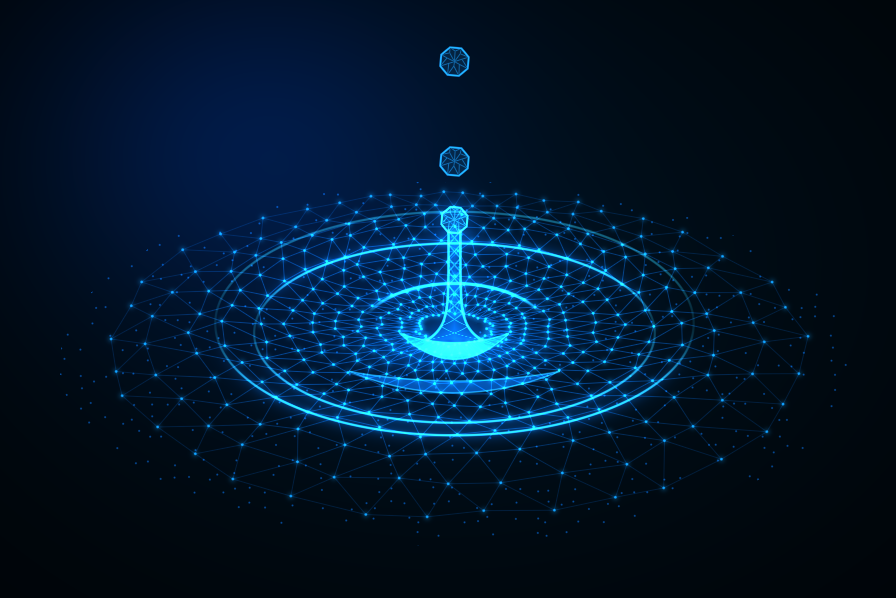
This background is drawn by a Shadertoy shader. Its source:

```glsl
const float TAU = 6.2831853;
const float SPOKES = 40.0;
const float LAST_RING = 11.0;
const float AXIS = 0.76;

float hash(vec2 p) {
    vec3 q = fract(p.xyx * vec3(0.1031, 0.1030, 0.0973));
    q += dot(q, q.yzx + 33.33);
    return fract((q.x + q.y) * q.z);
}

float stroke(float d, float halfWidth) {
    float px = 0.8 / iResolution.y;
    return 1.0 - smoothstep(halfWidth - px, halfWidth + px, d);
}

float segment(vec2 p, vec2 a, vec2 b) {
    vec2 ab = b - a;
    return length(p - a - ab * clamp(dot(p - a, ab) / dot(ab, ab), 0.0, 1.0));
}

float ellipse(vec2 p, vec2 radii) {
    float f = length(p / radii);
    return abs(f - 1.0) * f / max(length(p / (radii * radii)), 0.001);
}

// Water surface: tilted rings, with spokes crowded toward the far side
float ringRadius(float ring) {
    float t = ring / LAST_RING;
    return 0.06 + 0.35 * t + 0.17 * t * t * t;
}

vec2 ringCenter(float r) {
    return vec2(AXIS, 0.45 - 0.21 * max(r - 0.38, 0.0));
}

float angleShift(float v, float r) {
    return smoothstep(0.2, 0.55, r) * (0.4 * cos(v) + 0.1 * sin(2.0 * v));
}

vec2 node(float ring, float id) {
    id = mod(id, SPOKES);
    vec2 jitter = vec2(hash(vec2(ring, id)), hash(vec2(id + 71.0, ring))) - 0.5;
    float r = ringRadius(ring + 0.4 * jitter.x);
    float v = (id + 0.5 * mod(ring, 2.0) + 0.4 * jitter.y) * TAU / SPOKES;
    float a = v + angleShift(v, r);
    return ringCenter(r) + r * vec2(cos(a), 0.462 * sin(a));
}

// x: lines, y: nodes
vec2 waterMesh(vec2 p, float r) {
    vec2 q = (p - ringCenter(r)) / vec2(1.0, 0.462);
    float a = atan(q.y, q.x), v = a, band = -1.0;
    for (int i = 0; i < 8; i++) v = a - angleShift(v, r);
    for (float i = 0.0; i <= LAST_RING; i++) band += step(ringRadius(i), r);
    float spoke = floor(v * SPOKES / TAU);
    vec2 mesh = vec2(0.0);
    for (float i = -1.0; i <= 1.0; i++) {
        float ring = band + i;
        if (ring < 0.0 || ring > LAST_RING) continue;
        for (float j = -2.0; j <= 2.0; j++) {
            float id = spoke + j, odd = mod(ring, 2.0);
            vec2 n = node(ring, id);
            float d = segment(p, n, node(ring, id + 1.0));
            if (ring < LAST_RING) {
                d = min(d, segment(p, n, node(ring + 1.0, id + odd - 1.0)));
                d = min(d, segment(p, n, node(ring + 1.0, id + odd)));
            }
            float dot0 = length(p - n);
            mesh.x = max(mesh.x, stroke(d, 0.0006));
            mesh.y += stroke(dot0, 0.0022) + 0.3 * exp(-dot0 * dot0 / 0.00004);
        }
    }
    return mesh;
}

// Faceted droplet
float droplet(vec2 p, float radius) {
    float lines = 0.0;
    for (float k = 0.0; k < 8.0; k++) {
        float a = k * TAU / 8.0 + 0.3, b = a + TAU / 8.0;
        vec2 a0 = radius * vec2(cos(a), sin(a)), b0 = radius * vec2(cos(b), sin(b));
        vec2 inner = 0.5 * radius * vec2(cos(a + 0.4), sin(a + 0.4) + 0.4);
        lines = max(lines, stroke(segment(p, a0, b0), 0.0015));
        float facets = min(segment(p, a0, inner), segment(p, b0, inner));
        lines = max(lines, 0.55 * stroke(min(facets, segment(p, inner, vec2(0.0))), 0.0006));
    }
    return lines + 0.12 * stroke(length(p), radius);
}

// Bowl-shaped band between two parabolas; x: fill, y: rim
vec2 crescent(vec2 p, float halfWidth, float outerDepth, float innerDepth) {
    float u = p.x / halfWidth, k = u * u - 1.0;
    float low = p.y - outerDepth * k, high = innerDepth * k - p.y;
    float inside = step(abs(u), 1.0);
    float fill = inside * stroke(-low, 0.0) * stroke(-high, 0.0);
    return vec2(fill, inside * stroke(min(abs(low), abs(high)), 0.0012));
}

void mainImage(out vec4 fragColor, in vec2 fragCoord) {
    vec2 p = fragCoord / iResolution.y;
    vec2 c = p - vec2(AXIS, 0.44);
    vec3 blue = vec3(0.03, 0.36, 0.75), cyan = vec3(0.2, 0.85, 1.0);

    // Night backdrop
    vec2 g = (p - vec2(0.42, 0.76)) / vec2(0.36, 0.3);
    vec2 e = (p - vec2(0.75, 0.56)) / vec2(0.85, 0.62);
    vec3 col = vec3(0.0, 0.05, 0.085) * exp(-dot(e, e)) + vec3(0.0, 0.008, 0.018);
    col += vec3(0.004, 0.06, 0.2) * exp(-dot(g, g));
    col += vec3(0.0, 0.06, 0.15) * exp(-dot(c / vec2(0.24, 0.14), c / vec2(0.24, 0.14)));

    // Triangulated surface
    float r = 0.3;
    for (int i = 0; i < 8; i++) r = length((p - ringCenter(r)) / vec2(1.0, 0.462));
    if (r < 0.66) {
        vec2 mesh = waterMesh(p, r);
        float fade = 1.0 - 0.6 * smoothstep(0.3, 0.56, r);
        col += blue * 0.65 * fade * mesh.x + vec3(0.06, 0.55, 0.85) * mesh.y * mix(0.6, 1.0, fade);
        vec2 cell = floor(p * 42.0);
        vec2 spot = (cell + 0.2 + 0.6 * vec2(hash(cell), hash(cell + 57.0))) / 42.0;
        col += blue * 0.7 * step(0.55, hash(cell + 19.0)) * stroke(length(p - spot), 0.0015);
    }

    // Bright ripples, strongest at front and back
    float front = smoothstep(0.02, -0.13, c.y), back = smoothstep(0.02, 0.13, c.y);
    float d1 = ellipse(p - vec2(AXIS, 0.443), vec2(0.335, 0.15));
    float d2 = ellipse(p - vec2(AXIS, 0.459), vec2(0.4, 0.187));
    float d3 = ellipse(p - vec2(AXIS, 0.438), vec2(0.16, 0.088));
    float crest = smoothstep(0.03, 0.075, c.y);
    col += cyan * (stroke(d1, 0.0018) * (0.2 + 0.6 * max(front, back)) + stroke(d2, 0.0018) * (0.12 + 0.7 * front + 0.25 * back));
    col += blue * (exp(-d1 / 0.008) * max(front, back) + exp(-d2 / 0.008) * front) * 0.5;
    col += crest * (cyan * 0.8 * stroke(d3, 0.0025) + blue * 0.6 * exp(-d3 / 0.009));
    vec2 swell = crescent(p - vec2(AXIS, 0.379), 0.176, 0.036, 0.016);
    col += blue * 0.65 * swell.x + cyan * 0.5 * swell.y;

    // Splash bowl
    vec2 bowl = crescent(p - vec2(AXIS, 0.443), 0.092, 0.044, 0.016);
    vec2 s = (p - vec2(AXIS, 0.418)) / vec2(0.075, 0.022);
    col += bowl.x * mix(blue * 0.8, cyan, exp(-dot(s, s))) + cyan * 0.5 * bowl.y;
    col += blue * 0.55 * exp(-0.4 * dot(s, s));

    // Rising column with crossed strands
    float reach = smoothstep(0.425, 0.435, p.y) * (1.0 - smoothstep(0.61, 0.62, p.y));
    float halfWidth = 0.01 + 0.035 * exp(-max(p.y - 0.432, 0.0) / 0.022);
    float slope = sqrt(1.0 + pow((halfWidth - 0.01) / 0.022, 2.0));
    float strand = halfWidth * (abs(fract(p.y * 22.0) * 2.0 - 1.0) * 2.0 - 1.0);
    float edge = abs(abs(c.x) - halfWidth) / slope;
    col += reach * (cyan * 0.85 * stroke(edge, 0.002) + blue * 0.35 * stroke(abs(c.x), halfWidth));
    col += reach * cyan * 0.5 * stroke(abs(abs(c.x) - abs(strand)) * 0.75, 0.001) * step(abs(c.x), halfWidth);
    col += blue * 0.4 * reach * exp(-abs(c.x) / 0.02);

    // Bulb and falling drops
    vec2 bulb = p - vec2(AXIS, 0.632);
    col += cyan * droplet(bulb, 0.023) + blue * 0.5 * exp(-dot(bulb, bulb) / 0.0012);
    for (float k = 0.0; k < 2.0; k++)
        col += vec3(0.12, 0.6, 0.9) * droplet(p - vec2(AXIS, 0.73 + 0.167 * k), 0.025);

    fragColor = vec4(min(col, 1.0), 1.0);
}
```
